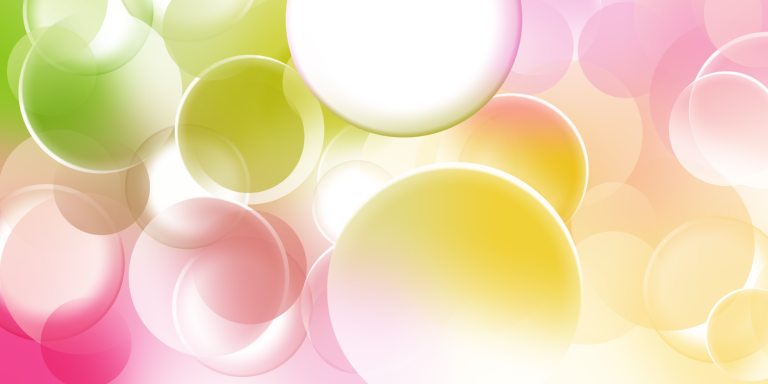
This background is drawn by a Shadertoy shader. Its source:

```glsl
// Overlapping glassy bubbles over a soft green, pink, gold and white colour wash.

vec3 hash3(vec2 p) {
    vec3 q = vec3(dot(p, vec2(127.1, 311.7)), dot(p, vec2(269.5, 183.3)), dot(p, vec2(419.2, 371.9)));
    return fract(sin(q) * 43758.55);
}

// Weighted colour: rgb premultiplied by the falloff, falloff in alpha
vec4 glow(vec2 p, float x, float y, vec3 colour) {
    vec2 d = p - vec2(x, y);
    return vec4(colour, 1.0) * exp(-28.0 * dot(d, d));
}

// Normalised blend of broad colour glows
vec3 wash(vec2 p) {
    vec4 sum = vec4(1.0, 0.97, 0.93, 1.0) * 0.0005;
    sum += glow(p, 0.10, 0.86, vec3(0.56, 0.78, 0.12)) * 1.4;
    sum += glow(p, 0.46, 0.90, vec3(0.90, 0.93, 0.76));
    sum += glow(p, 0.76, 0.73, vec3(0.80, 0.81, 0.16)) * 2.0;
    sum += glow(p, 0.42, 0.54, vec3(0.82, 0.74, 0.56));
    sum += glow(p, 0.03, 0.44, vec3(0.90, 0.66, 0.58));
    sum += glow(p, 0.10, 0.10, vec3(0.95, 0.26, 0.56)) * 1.9;
    sum += glow(p, 0.42, 0.20, vec3(0.97, 0.70, 0.83));
    sum += glow(p, 0.54, 0.02, vec3(1.0, 0.97, 0.98));
    sum += glow(p, 0.74, 0.34, vec3(0.90, 0.60, 0.56));
    sum += glow(p, 0.96, 0.52, vec3(1.0)) * 2.0;
    sum += glow(p, 1.05, 0.95, vec3(1.0, 0.98, 0.98));
    sum += glow(p, 0.90, 0.08, vec3(0.98, 0.80, 0.90));
    sum += glow(p, 1.35, 0.52, vec3(0.95, 0.81, 0.30));
    sum += glow(p, 1.46, 0.06, vec3(1.0, 0.99, 0.94)) * 1.6;
    sum += glow(p, 1.48, 0.90, vec3(0.98, 0.84, 0.93)) * 1.2;
    sum += glow(p, 1.90, 0.90, vec3(0.95, 0.56, 0.76));
    sum += glow(p, 1.66, 0.60, vec3(0.97, 0.73, 0.60));
    sum += glow(p, 1.95, 0.62, vec3(1.0, 0.98, 0.94)) * 1.3;
    sum += glow(p, 1.76, 0.24, vec3(0.99, 0.92, 0.66));
    return sum.rgb / sum.a;
}

// Antialiased coverage of the unit disc
float coverage(vec2 q, float radius) {
    float aa = 0.8 / (iResolution.y * radius);
    return 1.0 - smoothstep(1.0 - aa, 1.0 + aa, length(q));
}

// Bright core, one-sided tinted shade, fine dark edge and a thin light crescent
vec3 lens(vec3 base, vec2 q, vec3 tint, vec2 light, float core) {
    float d = length(q);
    float lit = dot(q, light);
    vec3 deep = pow(tint, vec3(1.9));
    vec3 c = mix(base, vec3(1.0), 0.98 * (1.0 - smoothstep(core, 1.0, d + 0.06 - 0.12 * lit)));
    c = mix(c, deep, 0.45 * smoothstep(0.72, 1.0, d) * smoothstep(0.9, -0.7, lit));
    c = mix(c, deep, 0.6 * smoothstep(0.94, 1.0, d));
    float crescent = smoothstep(0.92, 0.96, d) * smoothstep(0.4, 1.0, lit);
    return mix(c, vec3(1.0), 0.8 * crescent);
}

// Ball whose tint fades out away from the light, with a crisp white crescent
vec3 fadingBall(vec3 base, vec2 q, vec3 tint, vec2 light, float strength) {
    float lit = dot(q, light);
    vec3 c = mix(base, tint, strength * smoothstep(-0.5, 0.5, lit));
    c = mix(c, vec3(1.0), 0.65 * smoothstep(0.1, -0.8, lit));
    float crescent = smoothstep(0.0, 0.05, length(q + 0.05 * light) - 0.965);
    float halo = smoothstep(0.8, 1.0, length(q));
    return mix(c, vec3(1.0), max(0.95 * crescent, 0.4 * halo) * smoothstep(-0.5, 0.5, lit));
}

// Jittered grid of bubbles; lensShare and ballShare split the kinds
vec3 scatter(vec3 col, vec2 p, float cell, float size, float seed, float lensShare, float ballShare) {
    for (float y = 0.0; y * cell < 1.1; y++)
    for (float x = 0.0; x * cell < 2.1; x++) {
        vec3 h = hash3(vec2(x, y) + seed);
        vec2 centre = (vec2(x, y) + 0.15 + 0.7 * h.xy) * cell;
        float radius = size * (0.85 + 0.3 * h.y);
        vec2 q = (p - centre) / radius;
        float mask = coverage(q, radius);
        if (mask <= 0.0) continue;

        vec3 tint = wash(mix(p, centre, 0.6));
        float angle = 6.2832 * h.x;
        vec2 light = vec2(cos(angle), sin(angle));
        vec3 bubble;
        if (h.z < lensShare) {
            bubble = lens(col, q, tint, light, 0.66);
        } else if (h.z < lensShare + ballShare) {
            bubble = fadingBall(col, q, pow(tint, vec3(1.7)), light, 0.75);
        } else {
            vec3 film = h.x < 0.5 ? mix(tint, vec3(1.0, 0.97, 0.85), 0.6) : pow(tint, vec3(1.7));
            bubble = mix(col, film, 0.65 * smoothstep(-1.3, 0.9, dot(q, light)));
        }
        col = mix(col, bubble, mask);
    }
    return col;
}

void mainImage(out vec4 fragColor, in vec2 fragCoord) {
    vec2 p = fragCoord / iResolution.y;
    vec3 col = scatter(wash(p), p, 0.42, 0.185, 3.0, 0.58, 0.15);

    // White gap in the middle, overlapped by an olive ball fading downwards
    vec2 gap = p - vec2(0.96, 0.52);
    col = mix(col, vec3(1.0), exp(-45.0 * dot(gap, gap)));
    vec2 q = (p - vec2(0.86, 0.73)) / 0.2;
    vec3 olive = mix(col, vec3(0.77, 0.77, 0.10), 0.95 * smoothstep(-0.85, 0.1, q.y));
    col = mix(col, olive, coverage(q, 0.2) * smoothstep(1.0, 0.8, length(q)));

    // Broad thin films, then small discs
    col = scatter(col, p, 0.46, 0.2, 41.0, 0.0, 0.15);
    col = scatter(col, p, 0.36, 0.13, 17.0, 0.08, 0.27);

    // Orange ball behind the two large bubbles
    q = (p - vec2(1.333, 0.557)) / 0.2;
    vec3 amber = mix(vec3(0.93, 0.76, 0.10), vec3(0.97, 0.62, 0.56), smoothstep(0.0, 0.9, q.y));
    col = mix(col, fadingBall(col, q, amber, vec2(0.6, 0.6), 0.95), coverage(q, 0.2));

    // Large white bubble at the top
    q = (p - vec2(1.052, 0.95)) / 0.308;
    vec3 rimTint = mix(vec3(0.80, 0.78, 0.24), vec3(0.95, 0.66, 0.84), smoothstep(-0.9, -0.3, q.y));
    col = mix(col, lens(vec3(1.0), q, rimTint, vec2(-0.95, 0.3), 0.7), coverage(q, 0.308));

    // Large golden bubble fading to pale pink and white below
    q = (p - vec2(1.185, 0.245)) / 0.333;
    vec3 gold = mix(vec3(0.88, 0.85, 0.50), vec3(0.94, 0.81, 0.18), smoothstep(-0.6, 0.45, q.x));
    vec3 pale = mix(vec3(0.98, 0.84, 0.92), vec3(1.0, 0.99, 0.95), smoothstep(-0.7, 0.2, q.x));
    vec3 ball = fadingBall(mix(col, pale, 0.85), q, gold, vec2(0.25, 0.9), 0.95);
    col = mix(col, ball, coverage(q, 0.333));

    fragColor = vec4(clamp(col, 0.0, 1.0), 1.0);
}
```
